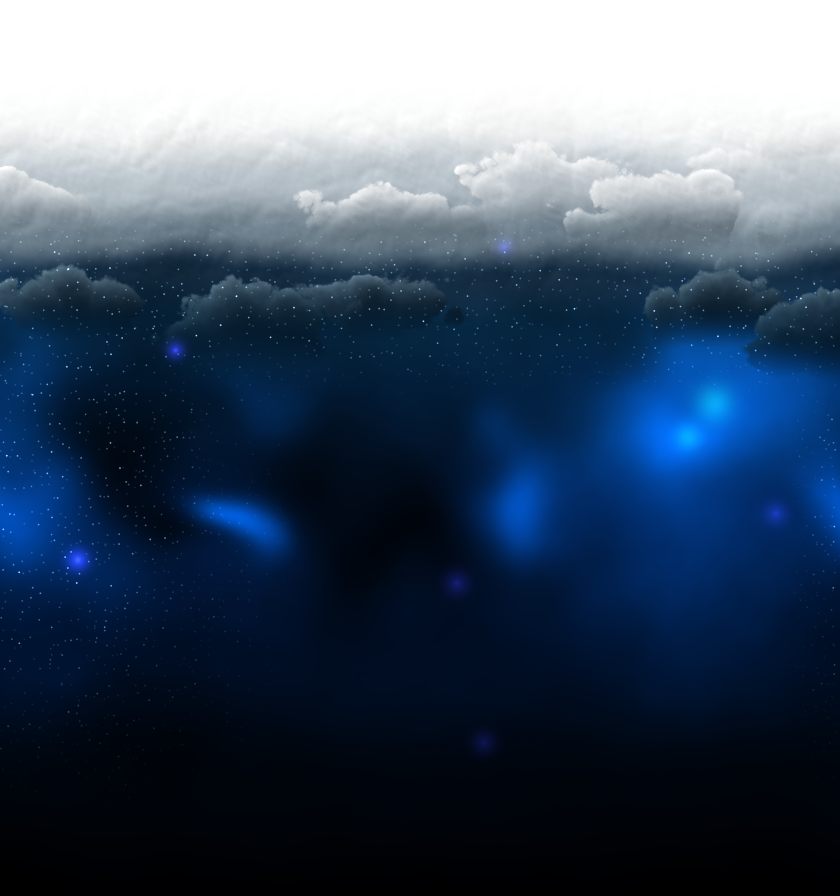
Reproduce this background procedurally as a WebGL 2 fragment shader.

```glsl
#version 300 es
precision highp float;
// Night sky under a bright cloud deck: a vertical gradient carries soft blue
// nebula glows, then lumpy ellipses lit from the upper left form the clouds,
// and hashed grid cells scatter fine stars over the dark part.
uniform vec2 u_resolution;
out vec4 fragColor;

const vec2 CANVAS = vec2(0.9375, 1.0);
const vec3 GLOW_BLUE = vec3(0.0, 0.37, 0.86);
const vec3 CYAN = vec3(0.02, 0.32, 0.18);
const vec3 VIOLET = vec3(0.14, 0.13, 0.62);
const vec3 RIM_LOW = vec3(0.08, 0.22, 0.33);
const vec3 RIM_MID = vec3(0.40, 0.51, 0.58);
const vec3 STAR_TINT = vec3(0.72, 0.87, 1.0);
const float STAR_RADIUS = 0.0017;

// Gradient stops: height, then colour
const vec4 SKY[11] = vec4[11](
  vec4(0.0, 0.0, 0.0, 0.005), vec4(0.13, 0.0, 0.018, 0.045),
  vec4(0.27, 0.0, 0.05, 0.13), vec4(0.42, 0.005, 0.085, 0.21),
  vec4(0.55, 0.01, 0.11, 0.22), vec4(0.64, 0.02, 0.13, 0.22),
  vec4(0.695, 0.08, 0.17, 0.25), vec4(0.735, 0.42, 0.49, 0.54),
  vec4(0.79, 0.72, 0.76, 0.79), vec4(0.86, 0.95, 0.96, 0.96),
  vec4(0.92, 1.0, 1.0, 1.0));

// Cloud masses from back to front: centre, radii
const vec4 PUFFS[12] = vec4[12](
  vec4(0.58, 0.86, 0.10, 0.05), vec4(0.22, 0.83, 0.12, 0.05),
  vec4(0.90, 0.82, 0.12, 0.055), vec4(0.60, 0.785, 0.10, 0.055),
  vec4(0.03, 0.77, 0.09, 0.04), vec4(0.43, 0.755, 0.11, 0.045),
  vec4(0.735, 0.755, 0.11, 0.05), vec4(0.085, 0.655, 0.085, 0.048),
  vec4(0.43, 0.655, 0.075, 0.05), vec4(0.28, 0.635, 0.11, 0.058),
  vec4(0.79, 0.65, 0.09, 0.05), vec4(0.94, 0.62, 0.10, 0.055));

// Soft lights: centre, radius, strength
const vec4 GLOWS[10] = vec4[10](
  vec4(0.77, 0.52, 0.08, 0.72), vec4(0.59, 0.452, 0.05, 0.58),
  vec4(0.26, 0.425, 0.036, 0.75), vec4(0.01, 0.44, 0.06, 0.5),
  vec4(0.94, 0.43, 0.04, 0.6), vec4(0.31, 0.55, 0.045, 0.15),
  vec4(0.78, 0.38, 0.13, 0.2), vec4(0.90, 0.55, 0.075, 0.35),
  vec4(0.08, 0.36, 0.08, 0.15), vec4(0.03, 0.58, 0.08, 0.2));
const vec4 HOLLOWS[5] = vec4[5](
  vec4(0.45, 0.39, 0.09, 0.8), vec4(0.14, 0.49, 0.08, 0.65),
  vec4(0.36, 0.48, 0.07, 0.55), vec4(0.17, 0.41, 0.04, 0.6),
  vec4(0.64, 0.36, 0.05, 0.3));
const vec4 SPARKS[6] = vec4[6](
  vec4(0.196, 0.609, 0.010, 0.8), vec4(0.087, 0.375, 0.012, 1.0),
  vec4(0.51, 0.349, 0.014, 0.4), vec4(0.54, 0.171, 0.013, 0.3),
  vec4(0.866, 0.427, 0.013, 0.45), vec4(0.563, 0.724, 0.009, 0.4));

float hash(vec2 p) {
  vec3 q = fract(p.xyx * 0.1031);
  q += dot(q, q.yzx + 33.33);
  return fract((q.x + q.y) * q.z);
}

float noise(vec2 p) {
  vec2 i = floor(p), f = fract(p);
  f = f * f * (3.0 - 2.0 * f);
  return mix(mix(hash(i), hash(i + vec2(1, 0)), f.x),
             mix(hash(i + vec2(0, 1)), hash(i + 1.0), f.x), f.y);
}

// Octave sums: x is smooth noise, y has rounded lumps with sharp creases
vec2 fractal(vec2 p) {
  vec2 sum = vec2(0.0);
  float weight = 0.5;
  for (int i = 0; i < 6; i++) {
    float n = noise(p);
    sum += weight * vec2(n, abs(2.0 * n - 1.0));
    p = mat2(1.6, 1.2, -1.2, 1.6) * p + 7.3;
    weight *= 0.52;
  }
  return sum;
}

vec3 skyGradient(float y) {
  vec3 c = SKY[0].yzw;
  for (int i = 1; i < 11; i++)
    c = mix(c, SKY[i].yzw, smoothstep(SKY[i - 1].x, SKY[i].x, y));
  return c;
}

float bell(vec2 p, vec4 spot) {
  vec2 d = (p - spot.xy) / spot.z;
  return spot.w * exp(-dot(d, d));
}

vec3 nebula(vec2 p, float haze) {
  vec2 q = p + 0.07 * (vec2(noise(p * 13.0), noise(p * 13.0 + 40.0)) - 0.5);
  vec3 c = skyGradient(p.y + 0.04 * (haze - 0.5)) * mix(0.65 + 0.7 * haze, 1.0, smoothstep(0.65, 0.75, p.y));
  for (int i = 0; i < 5; i++) c *= 1.0 - bell(q, HOLLOWS[i]);
  for (int i = 0; i < 10; i++) c += GLOW_BLUE * bell(q, GLOWS[i]) * (0.7 + 0.6 * haze);
  c += CYAN * (bell(p, vec4(0.797, 0.55, 0.02, 0.9)) + bell(p, vec4(0.768, 0.512, 0.014, 0.7)));
  return c;
}

vec3 addClouds(vec3 c, vec2 p) {
  float lumps = fractal(p * 15.0).y;
  float relief = lumps - fractal((p + vec2(-0.004, 0.006)) * 15.0).y;
  vec3 rimTone = mix(RIM_LOW, RIM_MID, smoothstep(0.60, 0.71, p.y));
  rimTone = mix(rimTone, vec3(0.98), smoothstep(0.70, 0.79, p.y));
  vec3 body = skyGradient(p.y) * mix(0.65, 0.95, smoothstep(0.68, 0.80, p.y));
  for (int i = 0; i < 12; i++) {
    vec2 q = (p - PUFFS[i].xy) / PUFFS[i].zw;
    float depth = 1.0 - length(q) + 1.1 * (lumps - 0.42);
    float cover = smoothstep(0.0, 0.12, depth) * smoothstep(-0.9, 0.3, q.y);
    float rim = exp(-1.8 * max(depth, 0.0)) * smoothstep(-0.7, 0.8, q.y - 0.4 * q.x);
    float light = clamp(rim * (0.9 + 1.6 * relief), 0.0, 1.0);
    c = mix(c, mix(body, rimTone, light), cover);
  }
  return c + relief * 0.22 * smoothstep(0.64, 0.76, p.y);
}

float stars(vec2 p, float cells) {
  vec2 id = floor(p * cells);
  vec2 spot = 0.2 + 0.6 * vec2(hash(id + 3.1), hash(id + 17.7));
  float dist = length(fract(p * cells) - spot) / cells;
  float shine = pow(hash(id + 51.0), 3.0);
  return step(0.55, hash(id + 9.0)) * (0.2 + 0.8 * shine) * smoothstep(STAR_RADIUS, 0.0, dist);
}

void main() {
  vec2 p = gl_FragCoord.xy / u_resolution * CANVAS;
  vec3 c = addClouds(nebula(p, fractal(p * 6.0).x), p);

  // Stars thin out toward the centre and the ground
  float sides = smoothstep(0.36, 0.05, p.x) + 0.7 * smoothstep(0.87, 0.94, p.x);
  float band = smoothstep(0.55, 0.64, p.y);
  float density = max(sides * smoothstep(0.05, 0.42, p.y), band) * smoothstep(0.77, 0.69, p.y);
  c += STAR_TINT * density * (stars(p, 62.0) + 0.7 * stars(p + 0.37, 95.0));
  for (int i = 0; i < 6; i++) {
    vec4 core = vec4(SPARKS[i].xy, SPARKS[i].z * 0.25, SPARKS[i].w * SPARKS[i].w);
    c += VIOLET * (bell(p, SPARKS[i]) + bell(p, core));
  }

  // White haze closes the top
  c = mix(c, vec3(1.0), smoothstep(0.82, 0.92, p.y));
  fragColor = vec4(clamp(c, 0.0, 1.0), 1.0);
}
```
